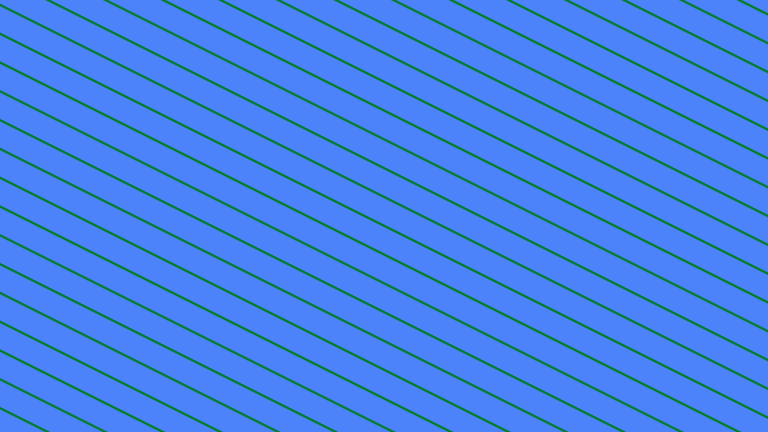
A WebGL 1 fragment shader for this pattern:

```glsl
precision highp float;
// Thin green diagonal stripes falling to the right on a flat blue ground.

uniform vec2 u_resolution;

// Distance to the nearest stripe centre, in canvas heights.
float stripeDistance(vec2 p) {
  float repeatsPerHeight = 15.0;
  vec2 gradient = repeatsPerHeight * vec2(0.5, 1.0);
  float phase = dot(p, gradient) - 0.83;
  return abs(fract(phase + 0.5) - 0.5) / length(gradient);
}

void main() {
  vec2 p = gl_FragCoord.xy / u_resolution.y;
  float pixel = 1.0 / u_resolution.y;

  // Linear edge ramp, one pixel wide
  float halfWidth = 0.00277;
  float coverage = clamp((halfWidth - stripeDistance(p)) / pixel + 0.5, 0.0, 1.0);

  vec3 blue = vec3(0.30, 0.51, 0.98);
  vec3 green = vec3(0.02, 0.49, 0.20);
  gl_FragColor = vec4(mix(blue, green, coverage), 1.0);
}
```
